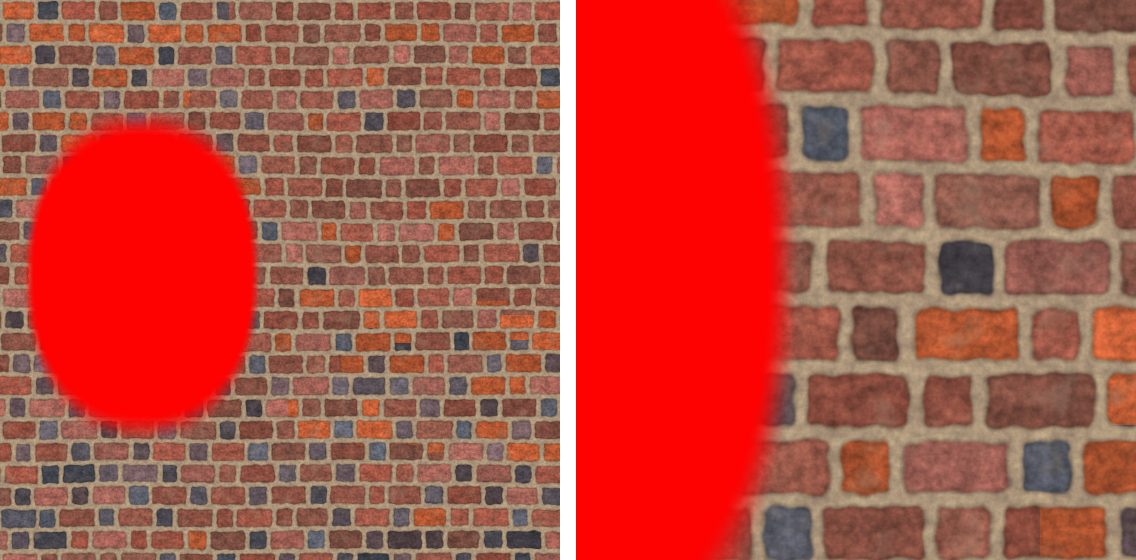
Left, the full canvas; right, a detail of the centre.
A three.js fragment shader for this texture:

```glsl
varying vec2 vUv;

const float COURSES = 25.4;
const float PAIRS = 9.48;
const float STRETCHER = 0.64;
const float JOINT = 0.0074;

const vec3 MORTAR_TAN = vec3(0.72, 0.63, 0.51);
const vec3 MORTAR_GREY = vec3(0.60, 0.51, 0.43);
const vec3 BRICK_BROWN = vec3(0.50, 0.32, 0.27);
const vec3 BRICK_RED = vec3(0.59, 0.31, 0.25);
const vec3 BRICK_ORANGE = vec3(0.70, 0.34, 0.20);
const vec3 BRICK_PINK = vec3(0.64, 0.39, 0.35);
const vec3 BURNT_BLUE = vec3(0.29, 0.31, 0.35);
const vec3 BURNT_PLUM = vec3(0.38, 0.30, 0.31);
const vec3 PAINT_RED = vec3(0.995, 0.005, 0.005);

float hash(vec2 p) {
  return fract(sin(dot(p, vec2(127.1, 311.7))) * 43758.545);
}

vec2 gradient(vec2 cell) {
  float angle = 6.28318 * hash(cell);
  return vec2(cos(angle), sin(angle));
}

float gradientNoise(vec2 p) {
  vec2 i = floor(p);
  vec2 f = p - i;
  vec2 u = f * f * f * (f * (f * 6.0 - 15.0) + 10.0);
  vec2 e = vec2(1.0, 0.0);
  float low = mix(dot(gradient(i), f), dot(gradient(i + e.xy), f - e.xy), u.x);
  float high = mix(dot(gradient(i + e.yx), f - e.yx), dot(gradient(i + e.xx), f - e.xx), u.x);
  return mix(low, high, u.y);
}

float fbm(vec2 p) {
  float sum = 0.0;
  float amplitude = 0.6;
  for (int k = 0; k < 4; k++) {
    sum += amplitude * gradientNoise(p);
    p = p * 2.03 + 17.3;
    amplitude *= 0.55;
  }
  return sum;
}

float roundedBox(vec2 p, vec2 halfSize, float radius) {
  vec2 q = abs(p) - halfSize + radius;
  return length(max(q, 0.0)) + min(max(q.x, q.y), 0.0) - radius;
}

// Alternate courses step by half a pair, with a slow drift down the wall
float courseShift(float course) {
  float drift = 0.5 * smoothstep(4.0, 14.0, course);
  return 0.5 * mod(course, 2.0) + drift + 0.12 * (hash(vec2(course, 4.0)) - 0.5);
}

// Returns distance to the brick edge, brick index, course, and header flag
vec4 brickAt(vec2 p) {
  float y = (1.0 - p.y) * COURSES;
  float course = floor(y);
  float x = p.x * PAIRS + courseShift(course);
  float pair = floor(x);
  float t = x - pair;
  float split = STRETCHER + 0.07 * (hash(vec2(pair, course)) - 0.5);
  float header = step(split, t);
  float left = split * header;
  float right = mix(split, 1.0, header);
  vec2 local = vec2((t - 0.5 * (left + right)) / PAIRS, (y - course - 0.5) / COURSES);
  vec2 halfSize = 0.5 * vec2((right - left) / PAIRS, 1.0 / COURSES) - 0.5 * JOINT;
  halfSize -= 0.0012 * hash(vec2(pair * 2.0 + header, course + 50.0));
  return vec4(roundedBox(local, halfSize, 0.0042), pair * 2.0 + header, course, header);
}

vec3 brickColour(vec2 id, float header, vec2 p) {
  float pick = hash(id + 11.0);
  float upperLeft = smoothstep(0.5, 0.2, p.x) * smoothstep(0.5, 0.85, p.y);
  float lowerRight = smoothstep(0.45, 0.75, p.x) * smoothstep(0.16, 0.24, p.y) * smoothstep(0.5, 0.4, p.y);
  float warm = max(upperLeft, lowerRight);
  vec3 colour = mix(BRICK_BROWN, BRICK_RED, pick);
  colour = mix(colour, BRICK_PINK, 0.8 * step(0.78, hash(id + 23.0)));
  colour = mix(colour, BRICK_ORANGE, step(hash(id + 31.0), 0.10 + 0.55 * warm));

  // Burnt headers gather on the left and in the lower courses
  float burntArea = max(smoothstep(0.45, 0.36, p.y), smoothstep(0.48, 0.36, p.x));
  float chance = mix(0.04 + 0.10 * smoothstep(0.25, 0.1, p.y), 0.12 + 0.60 * burntArea, header);
  vec3 burnt = mix(BURNT_PLUM, BURNT_BLUE, hash(id + 47.0));
  burnt *= 0.8 + 0.5 * hash(id + 53.0);
  colour = mix(colour, burnt, step(hash(id + 61.0), chance));
  return colour * (0.90 + 0.22 * hash(id + 71.0));
}

float paintMask(vec2 p) {
  vec2 q = abs(p - vec2(0.254, 0.508)) / vec2(0.203, 0.274);
  float d = pow(pow(q.x, 2.25) + pow(q.y, 2.25), 1.0 / 2.25);
  float feather = mix(0.055, 0.10, smoothstep(0.4, 0.95, q.y));
  return 1.0 - smoothstep(1.0 - feather, 1.0 + feather, d);
}

void main() {
  // Uneven courses and chipped edges
  vec2 sag = 0.004 * vec2(gradientNoise(vUv * 5.0), gradientNoise(vUv * 4.0 + 9.0));
  vec2 chips = 0.0028 * vec2(gradientNoise(vUv * 85.0), gradientNoise(vUv * 85.0 + 40.0));
  vec4 brick = brickAt(vUv + sag + chips);

  float blotch = fbm(vUv * vec2(55.0, 75.0));
  float grain = fbm(vUv * 190.0);
  vec3 mortar = mix(MORTAR_GREY, MORTAR_TAN, clamp(0.6 + 1.1 * blotch, 0.0, 1.0));
  mortar *= 1.0 + 0.22 * grain;
  mortar *= mix(0.82, 1.0, smoothstep(0.0, 0.003, brick.x));

  // Weathered brick faces with a pale dusting of lime
  vec3 face = brickColour(brick.yz, brick.w, vUv);
  face *= 1.0 + 0.40 * blotch + 0.32 * grain;
  float lime = smoothstep(0.05, 0.45, fbm(vUv * 38.0 + 70.0));
  face = mix(face, MORTAR_GREY, 0.35 * lime);
  face *= mix(0.88, 1.0, smoothstep(0.0, 0.004, -brick.x));

  vec3 wall = mix(face, mortar, smoothstep(-0.0012, 0.0012, brick.x));
  gl_FragColor = vec4(mix(wall, PAINT_RED, paintMask(vUv)), 1.0);
}
```
